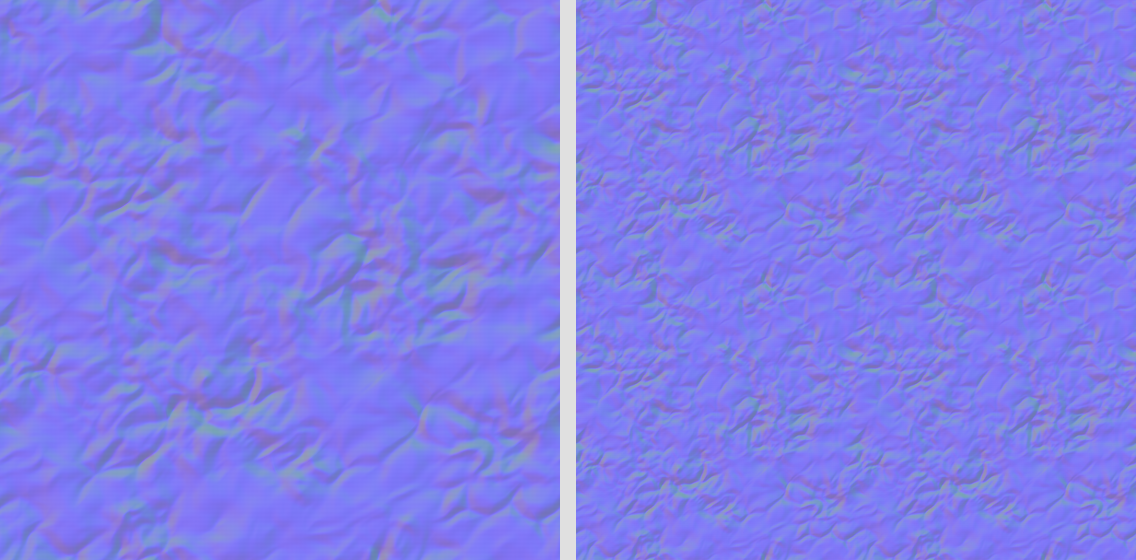
Left: one tile. Right: repeated 2 by 2.
A three.js fragment shader for this texture map:

```glsl
// Tiling normal map of worn, crumbled rock with grain running up to the right.
varying vec2 vUv;

vec2 hash2(vec2 cell) {
  vec2 k = vec2(dot(cell, vec2(127.1, 311.7)), dot(cell, vec2(269.5, 183.3)));
  return fract(sin(k) * 43758.5);
}

float corner(vec2 cell, vec2 offset, float count) {
  float angle = 6.2832 * hash2(mod(cell, count) + count).x;
  return dot(vec2(cos(angle), sin(angle)), offset);
}

// Gradient noise that wraps after a whole count of cells
float noise(vec2 p, float count) {
  vec2 i = floor(p * count);
  vec2 f = p * count - i;
  vec2 u = f * f * f * (f * (f * 6.0 - 15.0) + 10.0);
  vec2 e = vec2(1.0, 0.0);
  float low = mix(corner(i, f, count), corner(i + e, f - e, count), u.x);
  float high = mix(corner(i + e.yx, f - e.yx, count), corner(i + 1.0, f - 1.0, count), u.x);
  return mix(low, high, u.y);
}

// Soft lines along the borders of wrapping cells, stretched along the grain
float cracks(vec2 p, float count, float width) {
  vec2 i = floor(p * count);
  vec2 f = p * count - i;
  float nearest = 8.0;
  float second = 8.0;
  for (int y = -2; y <= 2; y++) {
    for (int x = -2; x <= 2; x++) {
      vec2 cell = vec2(float(x), float(y));
      vec2 v = cell + hash2(mod(i + cell, count) + 3.0 * count) - f;
      float d = length(vec2(0.62 * dot(v, vec2(0.8, 0.6)), dot(v, vec2(-0.6, 0.8))));
      second = min(second, max(nearest, d));
      nearest = min(nearest, d);
    }
  }
  float gap = (second - nearest) / width;
  return exp(-gap * gap);
}

float height(vec2 p) {
  // Bend the cells and choose where the stone is crumbled
  vec2 q = p + 0.025 * vec2(noise(p, 6.0), noise(p + 0.37, 6.0));
  q += 0.014 * vec2(noise(p + 0.71, 14.0), noise(p + 0.19, 14.0));
  q += 0.004 * vec2(noise(p + 0.53, 34.0), noise(p + 0.87, 34.0));
  float crumbled = smoothstep(-0.25, 0.25, noise(p + 0.61, 5.0));

  // Borders sink into cracks, rise into ridges or fade out
  float depth = (0.4 + 2.6 * noise(p + 0.23, 11.0)) * (0.5 + 0.5 * crumbled);
  float h = -0.018 * depth * cracks(q, 13.0, 0.23);
  h -= 0.004 * crumbled * cracks(q + 0.13, 27.0, 0.38);

  // Slanted streaks, then bumps from broad to fine
  h += 0.014 * noise(vec2(q.x - q.y, q.y), 12.0);
  h += 0.018 * noise(q + 0.29, 9.0);
  h += 0.018 * (0.3 + crumbled) * noise(q + 0.31, 20.0);
  h += 0.006 * (0.3 + crumbled) * noise(q + 0.47, 42.0);
  return h;
}

void main() {
  // Slope by central differences, wide enough to stay soft
  vec2 e = vec2(0.0035, 0.0);
  vec2 slope = vec2(height(vUv + e) - height(vUv - e),
                    height(vUv + e.yx) - height(vUv - e.yx)) / (2.0 * e.x);
  vec3 normal = normalize(vec3(slope.x, -slope.y, 1.0));

  // Steep places lose blue; the sideways tilt stays muted
  float steep = dot(slope, slope);
  float blue = 0.975 - 0.32 * steep / (steep + 1.4);
  float green = 0.495 + 0.11 * normal.y + 0.25 * (0.905 - blue);
  float red = 0.5 + 0.1 * normal.x;

  // Faint woven grain
  vec2 weave = sin(6.2832 * 128.0 * vUv);
  vec3 color = vec3(red, green, blue) + 0.001 * weave.x + 0.003 * weave.y;
  gl_FragColor = vec4(color, 1.0);
}
```
